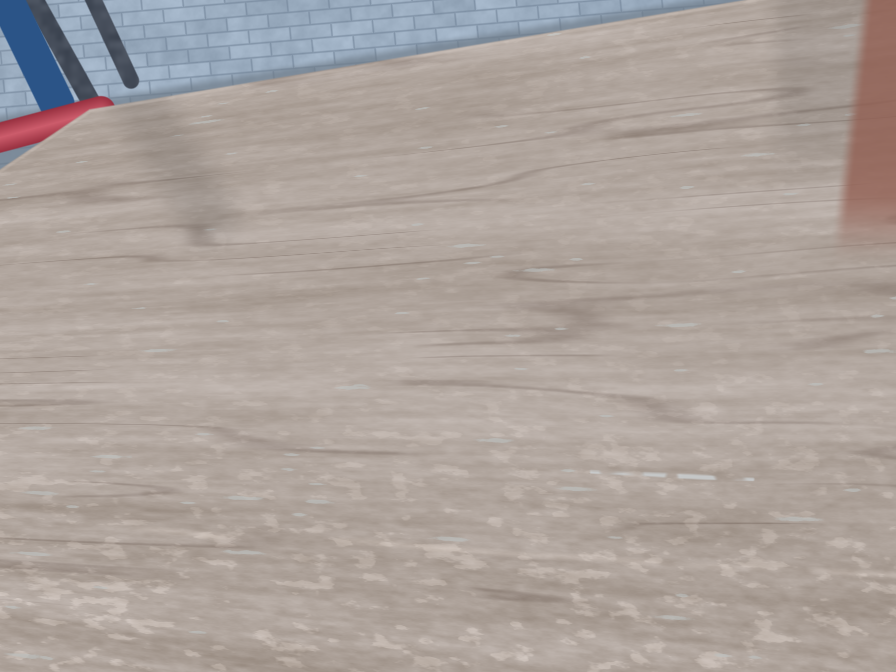
Give the GLSL for this texture, as a WebGL 2 fragment shader.

```glsl
#version 300 es
precision highp float;
// Polished travertine slab with fanned veins, lying before a pale brick wall.
uniform vec2 u_resolution;
out vec4 fragColor;

float hash(vec2 cell) {
  uvec2 q = uvec2(ivec2(cell)) * uvec2(1597334673u, 3812015801u);
  uint n = (q.x ^ q.y) * 1597334673u;
  n = (n ^ (n >> 15)) * 2246822519u;
  return float((n ^ (n >> 13)) >> 8) / 16777216.0;
}

float noise(vec2 p) {
  vec2 i = floor(p), f = fract(p);
  f = f * f * (3.0 - 2.0 * f);
  return mix(mix(hash(i), hash(i + vec2(1, 0)), f.x),
             mix(hash(i + vec2(0, 1)), hash(i + vec2(1, 1)), f.x), f.y);
}

float fbm(vec2 p) {
  float sum = 0.0, amp = 0.53;
  for (int i = 0; i < 4; i++) {
    sum += amp * noise(p);
    p = p * 2.03 + vec2(17.3, 9.1);
    amp *= 0.5;
  }
  return sum;
}

float fill(float dist, float soft) {
  return 1.0 - smoothstep(-soft, soft, dist);
}

float segment(vec2 p, vec2 a, vec2 b) {
  vec2 pa = p - a, ba = b - a;
  return length(pa - ba * clamp(dot(pa, ba) / dot(ba, ba), 0.0, 1.0));
}

// Sparse, elongated mineral pits: one candidate per cell
float pits(vec2 p, vec2 cellSize, float share, float seed) {
  vec2 g = p / cellSize, id = floor(g);
  float pick = step(hash(id + seed), share);
  vec2 centre = 0.35 + 0.3 * vec2(hash(id + seed + 31.0), hash(id + seed + 67.0));
  vec2 d = (fract(g) - centre) / vec2(0.33, 0.22);
  float ragged = 0.9 * (fbm(p * vec2(70.0, 160.0)) - 0.5);
  return pick * fill(length(d) - 0.75 + ragged, 0.3);
}

// Layer coordinates: veins fan out, and tighten with distance
vec2 layers(vec2 p) {
  float dx = p.x - 0.667;
  float v = (p.y + 0.1 * dx) / (1.0 + 0.27 * dx);
  v += 0.010 * (noise(vec2(p.x * 3.0, v * 7.0)) - 0.5);
  return vec2(p.x * (1.0 + 0.3 * v), v + 0.4 * v * v);
}

vec3 stone(vec2 p) {
  vec2 s = layers(p);
  float near = 1.0 - smoothstep(0.0, 0.55, p.y);
  float bands = fbm(vec2(s.x * 1.1, s.y * 20.0));
  float streaks = fbm(vec2(s.x * 4.5 + 8.0, s.y * 75.0));
  float grain = fbm(vec2(s.x * 42.0, s.y * 120.0));
  float tone = 0.66 + 0.75 * (bands - 0.5) + 0.6 * (streaks - 0.5);
  tone += (0.35 + 0.35 * near) * (grain - 0.5) - 0.10 * near;
  vec3 col = mix(vec3(0.60, 0.55, 0.51), vec3(0.745, 0.705, 0.68), clamp(tone, -0.2, 1.2));

  // Hairline dark seams, broken along their length
  float ridge = abs(noise(vec2(s.x * 1.6, s.y * 32.0)) - 0.5);
  float broken = smoothstep(0.42, 0.65, noise(vec2(s.x * 3.5, s.y * 14.0 + 5.0)));
  col -= vec3(0.075, 0.08, 0.08) * fill(ridge - 0.035, 0.035) * broken;

  // Pale flecks, bluish pits and one long light vein
  float flecks = smoothstep(0.60, 0.74, fbm(vec2(s.x * 28.0 + 3.0, s.y * 65.0)));
  col += 0.055 * flecks * (0.4 + near);
  float pit = max(pits(s, vec2(0.11, 0.020), 0.035, 5.0), pits(s, vec2(0.045, 0.014), 0.025, 90.0));
  col = mix(col, vec3(0.74, 0.755, 0.75), 0.65 * pit);
  float vein = abs(p.y - 0.225 + 0.062 * p.x + 0.008 * (noise(p * 9.0) - 0.5));
  col += 0.055 * fill(vein - 0.004, 0.004) * smoothstep(0.2, 0.6, noise(p * 11.0));
  float crack = segment(p, vec2(0.88, 0.297), vec2(1.12, 0.286)) + 0.007 * (streaks - 0.5);
  return mix(col, vec3(0.80, 0.82, 0.83), 0.8 * fill(crack - 0.002, 0.002) * smoothstep(0.25, 0.5, noise(p * 40.0)));
}

// Soft mirror images on the polish
vec3 reflections(vec3 col, vec2 p) {
  float post = segment(p, vec2(0.20, 0.86), vec2(0.31, 0.68));
  col *= 1.0 - 0.10 * fill(post - 0.04, 0.03);
  float shade = smoothstep(1.13, 1.18, p.x) * smoothstep(0.68, 0.85, p.y);
  col *= 1.0 - 0.09 * shade;
  float red = smoothstep(-0.012, 0.012, p.x - 1.25 - 0.12 * (p.y - 0.67));
  red *= smoothstep(0.60, 0.72, p.y);
  return mix(col, vec3(0.57, 0.37, 0.32), 0.78 * red);
}

vec3 wall(vec2 p, float px) {
  vec2 g = vec2(p.x + 0.1 * p.y, p.y - 0.085 * p.x) / vec2(0.062, 0.021);
  g.x += 0.5 * mod(floor(g.y), 2.0);
  vec2 edge = (0.5 - abs(fract(g) - 0.5)) * vec2(0.062, 0.021);
  float joint = fill(min(edge.x, edge.y) - 0.0012, max(px, 0.0012));
  vec3 brick = vec3(0.61, 0.68, 0.755) + 0.06 * (hash(floor(g)) - 0.5);
  brick += 0.09 * (fbm(p * 60.0) - 0.5);
  return mix(brick, vec3(0.46, 0.53, 0.61), 0.7 * joint);
}

vec3 clutter(vec3 col, vec2 p, float px) {
  vec3 iron = vec3(0.27, 0.30, 0.35) + 0.08 * (noise(p * 90.0) - 0.5);
  col = mix(col, iron, fill(segment(p, vec2(0.13, 1.02), vec2(0.195, 0.88)) - 0.012, px));
  col = mix(col, iron, fill(segment(p, vec2(0.04, 1.02), vec2(0.14, 0.84)) - 0.014, px));
  col = mix(col, vec3(0.17, 0.33, 0.53), fill(segment(p, vec2(0.0, 1.02), vec2(0.085, 0.845)) - 0.026, px));
  float pipe = segment(p, vec2(-0.02, 0.79), vec2(0.15, 0.835));
  return mix(col, mix(vec3(0.80, 0.36, 0.42), vec3(0.56, 0.16, 0.22), pipe / 0.025), fill(pipe - 0.022, px));
}

void main() {
  vec2 p = gl_FragCoord.xy / u_resolution.y;
  float px = 1.0 / u_resolution.y;
  float back = p.y - (0.815 + 0.167 * p.x);
  float slabEdge = max(back, 0.83 * (p.y - 0.748 - 0.67 * p.x));
  vec3 scene = wall(p, px);
  scene = mix(scene, vec3(0.43, 0.48, 0.53), 0.65 * fill(back - 0.012, 0.008));
  scene = clutter(scene, p, px);
  vec3 slab = reflections(stone(p), p);
  slab += 0.05 * fill(abs(slabEdge + 0.003) - 0.002, 0.002);
  fragColor = vec4(clamp(mix(scene, slab, fill(slabEdge, 1.2 * px)), 0.0, 1.0), 1.0);
}
```
